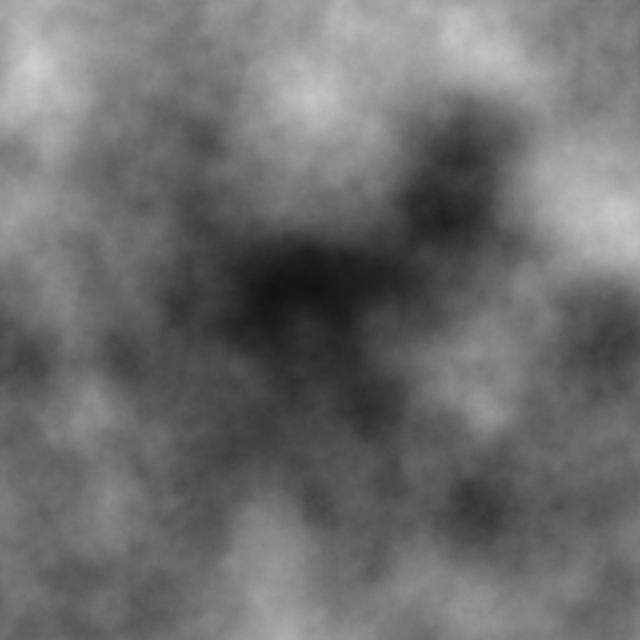
Reproduce this texture procedurally as a Shadertoy shader.

```glsl
// Soft grey cloud noise with one large dark hollow near the middle.
#define CLOUD_CELLS 4.2
#define OCTAVES 7
#define GAIN 0.5
#define MEAN_GREY 0.51
#define CONTRAST 0.45
#define HOLLOW_CENTER vec2(0.51, 0.54)
#define HOLLOW_RADIUS 0.19
#define HOLLOW_DEPTH 0.37
#define HOLLOW_WARP 0.11
#define HOLLOW_CALM 0.65
#define SEED vec2(17.0, 43.0)

float hash(vec2 cell) {
    return fract(sin(dot(cell, vec2(127.1, 311.7))) * 43758.5453);
}

// Value noise centred on zero, with quintic easing between lattice points
float valueNoise(vec2 p) {
    vec2 cell = floor(p);
    vec2 f = fract(p);
    vec2 ease = f * f * f * (f * (f * 6.0 - 15.0) + 10.0);
    float low = mix(hash(cell), hash(cell + vec2(1.0, 0.0)), ease.x);
    float high = mix(hash(cell + vec2(0.0, 1.0)), hash(cell + vec2(1.0, 1.0)), ease.x);
    return mix(low, high, ease.y) - 0.5;
}

// Octaves are rotated so the lattice directions do not line up
float clouds(vec2 p) {
    const mat2 turnAndDouble = mat2(1.6, 1.2, -1.2, 1.6);
    float sum = 0.0;
    float amplitude = 1.0;
    for (int i = 0; i < OCTAVES; i++) {
        sum += amplitude * valueNoise(p);
        p = turnAndDouble * p + vec2(5.3, 9.7);
        amplitude *= GAIN;
    }
    return sum;
}

// Dark basin whose outline is bent by noise: 1 at its core, 0 outside
float hollow(vec2 uv) {
    vec2 warp = vec2(clouds(uv * 6.0 + 71.0), clouds(uv * 6.0 + 29.0));
    float r = length(uv - HOLLOW_CENTER + HOLLOW_WARP * warp);
    return exp(-pow(r / HOLLOW_RADIUS, 2.5));
}

void mainImage(out vec4 fragColor, in vec2 fragCoord) {
    vec2 uv = fragCoord / iResolution.xy;
    float basin = hollow(uv);
    float cloud = clouds(uv * CLOUD_CELLS + SEED);

    // The clouds calm down inside the basin so its core stays dark
    float grey = MEAN_GREY + CONTRAST * cloud * (1.0 - HOLLOW_CALM * basin);
    grey -= HOLLOW_DEPTH * basin;
    fragColor = vec4(vec3(clamp(grey, 0.06, 0.85)), 1.0);
}
```
